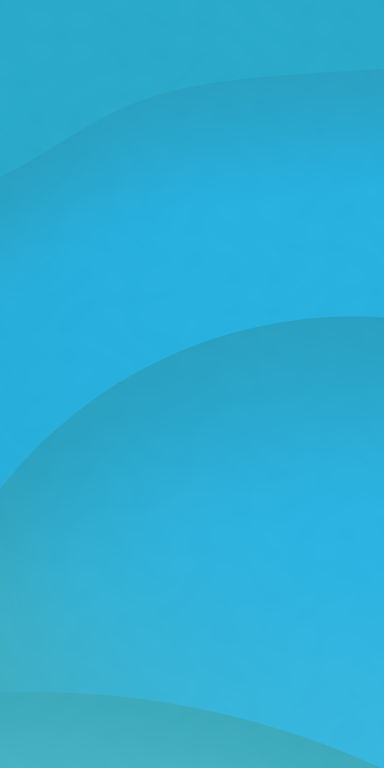
Reproduce this background procedurally as a WebGL 2 fragment shader.

```glsl
#version 300 es
precision highp float;
// Calm blue backdrop of overlapping, softly shaded hills.

uniform vec2 u_resolution;
out vec4 fragColor;

// Colours
const vec3 SKY        = vec3(0.165, 0.665, 0.795);
const vec3 SHADE      = vec3(0.165, 0.630, 0.755);
const vec3 BAND_LIGHT = vec3(0.157, 0.692, 0.875);
const vec3 DOME_LIGHT = vec3(0.172, 0.702, 0.882);
const vec3 TEAL       = vec3(0.265, 0.675, 0.725);
const vec3 PALE       = vec3(0.245, 0.728, 0.865);
const vec3 FRONT_TOP  = vec3(0.240, 0.666, 0.732);
const vec3 FRONT_LOW  = vec3(0.270, 0.694, 0.765);

// Shapes, in canvas widths from the lower left
const float WAVE_BASE   = 1.617;
const float WAVE_HEIGHT = 0.154;
const float WAVE_CENTER = 0.15;
const float WAVE_WIDTH  = 0.27;
const float WAVE_TILT   = 0.05;
const vec2  DOME_APEX   = vec2(0.92, 1.176);
const float DOME_RADIUS = 1.165;
const vec2  FRONT_APEX  = vec2(0.085, 0.198);
const float FRONT_RADIUS = 2.18;

// Depth over which each shadow fades
const float WAVE_FADE = 0.36;
const float DOME_FADE = 0.56;
const float GRAIN = 0.003;

// Height of a smooth step that levels off to the right
float waveHeight(float x) {
    return WAVE_BASE + WAVE_HEIGHT * tanh((x - WAVE_CENTER) / WAVE_WIDTH)
         + WAVE_TILT * x;
}

// Height of a circular arc below its apex
float arcHeight(float x, vec2 apex, float radius) {
    float dx = x - apex.x;
    return apex.y - radius + sqrt(max(radius * radius - dx * dx, 0.0));
}

// Antialiased coverage; positive depth lies inside the shape
float coverage(float depth) {
    float slope = length(vec2(dFdx(depth), dFdy(depth)));
    return clamp(0.5 + depth / max(slope, 1e-5), 0.0, 1.0);
}

// Faint tone variation from layered sines
float softGrain(vec2 p) {
    return sin(p.x * 31.0 + 2.0 * sin(p.y * 23.0))
         * sin(p.y * 37.0 + 2.0 * sin(p.x * 19.0));
}

void main() {
    vec2 p = gl_FragCoord.xy / u_resolution.x;
    p.y *= 2.0 * u_resolution.x / u_resolution.y;
    float left = 1.0 - p.x;

    // Upper band
    float waveDepth = waveHeight(p.x) - p.y;
    float waveLight = smoothstep(-0.04, WAVE_FADE, waveDepth);
    vec3 band = mix(SHADE, BAND_LIGHT, waveLight * (1.0 - 0.16 * left * left));

    // Middle dome with a teal lower left and a pale foot
    float domeDepth = arcHeight(p.x, DOME_APEX, DOME_RADIUS) - p.y;
    vec3 dome = mix(SHADE, DOME_LIGHT, smoothstep(-0.04, DOME_FADE, domeDepth));
    dome = mix(dome, PALE, 0.6 * smoothstep(0.65, 0.0, p.y));
    dome = mix(dome, TEAL, 0.75 * left * left * smoothstep(1.0, 0.2, p.y));

    // Front hill
    float frontDepth = arcHeight(p.x, FRONT_APEX, FRONT_RADIUS) - p.y;
    vec3 front = mix(FRONT_TOP, FRONT_LOW, smoothstep(0.0, 0.2, frontDepth));

    // Stack the layers from back to front
    vec3 color = mix(SKY, band, coverage(waveDepth));
    color = mix(color, dome, coverage(domeDepth));
    color = mix(color, front, coverage(frontDepth));
    color += GRAIN * softGrain(p);

    fragColor = vec4(color, 1.0);
}
```
